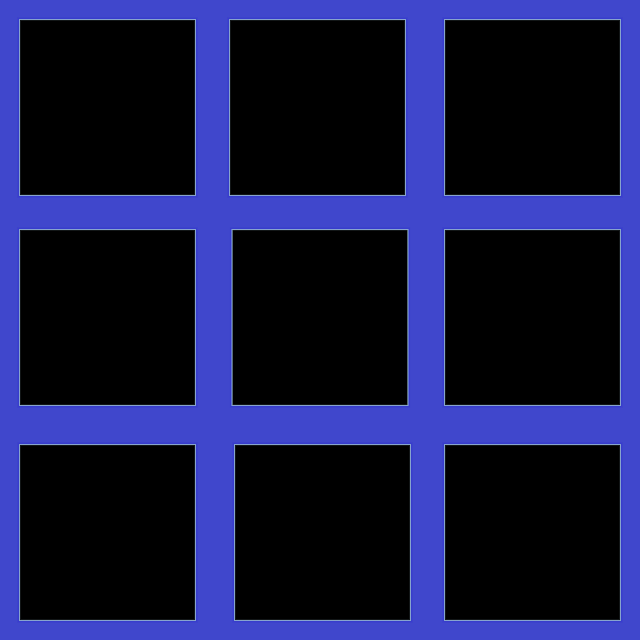
Write a WebGL 1 fragment shader that draws this pattern.

```glsl
precision mediump float;
// Three by three black squares with thin pale outlines on a flat blue ground.
// Each square is a box distance in its grid cell, nudged off centre by row and
// column; the outline and a faint deeper-blue rim are bands of that distance.
uniform vec2 u_resolution;

// Offset of a square from its cell centre, in cells of width 1.
vec2 squareOffset(vec2 cell) {
  vec2 isMiddle = 1.0 - abs(cell - 1.0);
  // Outer squares lean inward; the middle column drifts across the rows.
  vec2 lean = 1.0 - cell;
  vec2 drift = vec2(3.0 * (1.0 - cell.y), 3.0);
  return mix(lean, drift, isMiddle) / 256.0;
}

// Signed distance to a square, negative inside.
float squareDistance(vec2 p, float halfSize) {
  vec2 d = abs(p) - halfSize;
  return max(d.x, d.y);
}

// Coverage of the region where the distance is below zero.
float coverage(float distance, float softness) {
  return clamp(0.5 - distance / softness, 0.0, 1.0);
}

void main() {
  vec2 grid = 3.0 * gl_FragCoord.xy / u_resolution;
  float softness = 3.75 / min(u_resolution.x, u_resolution.y);

  vec2 cell = floor(grid);
  vec2 p = fract(grid) - 0.5 - squareOffset(cell);
  float d = squareDistance(p, 106.0 / 256.0);

  // Ground, rim, outline and black fill, from the outside in.
  vec3 color = vec3(0.25, 0.28, 0.80);
  color = mix(color, vec3(0.22, 0.24, 0.80), coverage(d - 2.0 / 256.0, softness));
  color = mix(color, vec3(0.70, 0.86, 0.92), coverage(d, softness));
  color = mix(color, vec3(0.0), coverage(d + 1.0 / 256.0, softness));

  gl_FragColor = vec4(color, 1.0);
}
```
